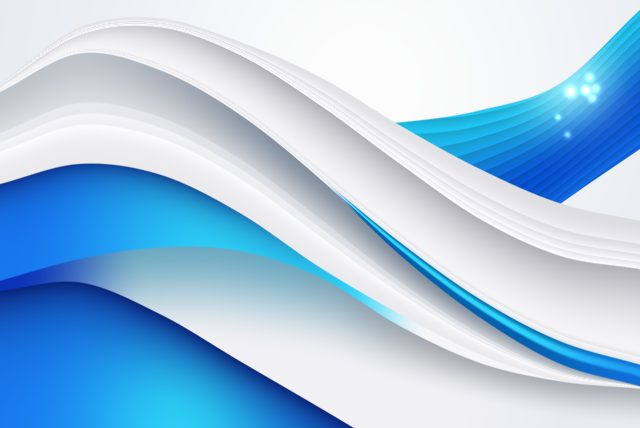
Reproduce this background procedurally as a WebGL 1 fragment shader.

```glsl
precision highp float;
uniform vec2 u_resolution;

const vec3 NAVY = vec3(0.03, 0.12, 0.45);
const vec3 DEEP = vec3(0.03, 0.33, 0.83);
const vec3 BLUE = vec3(0.09, 0.47, 0.94);
const vec3 CYAN = vec3(0.18, 0.84, 0.98);
const vec3 WHITE = vec3(0.965, 0.962, 0.97);
const vec3 SLATE = vec3(0.49, 0.54, 0.60);

// Cubic interpolation weights for three knots
vec3 weights(vec3 t) {
  t = abs(t);
  vec3 inner = (1.5 * t - 2.5) * t * t + 1.0;
  vec3 outer = ((2.5 - 0.5 * t) * t - 4.0) * t + 2.0;
  return mix(inner, outer, step(1.0, t)) * step(t, vec3(2.0));
}

// Smooth height profile through nine evenly spaced knots
float curve(float x, vec3 a, vec3 b, vec3 c) {
  float t = x * 8.0;
  vec3 ends = vec3(2.0 * a.x - a.y, 2.0 * c.z - c.y, 0.0);
  return dot(a, weights(t - vec3(0.0, 1.0, 2.0)))
       + dot(b, weights(t - vec3(3.0, 4.0, 5.0)))
       + dot(c, weights(t - vec3(6.0, 7.0, 8.0)))
       + dot(ends, weights(vec3(t + 1.0, t - 9.0, 9.0)));
}

float cover(float depth, float blur) {
  return smoothstep(-blur, blur, depth);
}

// Relative depth between an upper and a lower edge
float between(float y, float top, float bottom) {
  return clamp((top - y) / max(top - bottom, 0.004), 0.0, 1.0);
}

// Repeated soft ramp, dark to light within each fold
float folds(float t, float count) {
  float s = fract(t * count);
  return s * smoothstep(1.0, 0.86, s);
}

float glow(vec2 p, vec2 center, float radius) {
  vec2 d = (p - center) * vec2(1.5, 1.0) / radius;
  return exp(-dot(d, d));
}

vec2 hash2(float n) {
  return fract(sin(vec2(n * 12.9 + 1.3, n * 78.2 + 4.1)) * 437.58);
}

vec3 backdrop(vec2 p) {
  float light = glow(p, vec2(0.57, 0.8), 0.6);
  return mix(vec3(0.90, 0.915, 0.935), vec3(0.99), light);
}

vec3 farWave(vec2 p, float t) {
  vec3 col = mix(vec3(0.12, 0.76, 0.93), DEEP, smoothstep(0.02, 0.65, t));
  col = mix(col, BLUE, 0.6 * smoothstep(0.75, 1.0, t));
  col *= 0.87 + 0.2 * folds(t + 0.03 * sin(p.x * 14.0), 13.0);
  col = mix(col, vec3(0.72, 0.97, 1.0), 0.72 * glow(p, vec2(0.89, 0.81), 0.1));
  for (int i = 0; i < 7; i++) {
    vec2 h = hash2(float(i));
    vec2 spot = vec2(0.915, 0.755) + (h - 0.5) * vec2(0.1, 0.15);
    col += 0.45 * glow(p, spot, 0.006 + 0.006 * h.x);
  }
  return col + 0.6 * glow(p, vec2(0.892, 0.785), 0.012);
}

vec3 outerRibbon(float x, float t) {
  float shade = 0.89 + 0.08 * folds(t * t, 4.0);
  shade += 0.05 * smoothstep(0.5, 1.0, t) - 0.02 * smoothstep(0.6, 1.0, x);
  return shade * vec3(0.995, 0.995, 1.01);
}

vec3 upperPanel(float x, float t) {
  float strength = mix(0.3, 0.75, smoothstep(0.05, 0.45, x));
  vec3 col = mix(WHITE, vec3(0.60, 0.60, 0.62), strength * pow(1.0 - t, 2.0));
  return col - 0.06 * folds(t, 14.0) * smoothstep(0.84, 0.9, t);
}

vec3 blueStrip(float x, float t) {
  vec3 col = mix(vec3(0.04, 0.47, 0.70), CYAN, smoothstep(0.05, 0.35, t));
  col = mix(col, vec3(0.02, 0.38, 0.68), smoothstep(0.45, 0.65, t));
  col = mix(col, BLUE, 0.6 * smoothstep(0.8, 1.0, x));
  return mix(WHITE, col, smoothstep(0.5, 0.57, x));
}

vec3 middlePanel(float x, float t) {
  float strength = mix(0.42, 1.0, smoothstep(0.1, 0.48, x));
  strength *= 1.0 - 0.3 * smoothstep(0.65, 0.9, x);
  vec3 col = mix(SLATE, WHITE * 0.95, 1.0 - strength * (1.0 - smoothstep(-0.1, 0.75, t)));
  for (int i = 0; i < 3; i++) {
    float d = t - 0.45 - 0.1 * float(i);
    col += 0.055 * cover(d, 0.012) * exp(-9.0 * max(d, 0.0));
  }
  return col;
}

vec3 blueBand(float x, float depth) {
  vec3 col = mix(BLUE, CYAN, smoothstep(0.02, 0.36, x));
  float shadow = exp(-22.0 * depth) * (1.0 - smoothstep(0.25, 0.6, x));
  col = mix(col, NAVY, 0.75 * shadow);
  return mix(col, WHITE, smoothstep(0.53, 0.67, x));
}

vec3 lowerPanel(vec2 p, float depth) {
  float reach = mix(0.23, 0.09, smoothstep(0.35, 0.8, p.x));
  vec3 shadow = mix(vec3(0.40, 0.65, 0.75), vec3(0.62, 0.63, 0.66), smoothstep(0.4, 0.68, p.x));
  vec3 base = mix(WHITE * 0.98, backdrop(p), smoothstep(0.7, 0.9, p.x));
  vec3 col = mix(shadow, base, smoothstep(-0.03, reach, depth));
  return mix(vec3(0.04, 0.20, 0.72), col, smoothstep(0.02, 0.23, p.x));
}

vec3 lowerWave(vec2 p, float depth) {
  vec3 col = mix(BLUE, CYAN, glow(p, vec2(0.29, 0.02), 0.24));
  return mix(col, NAVY, 0.95 * exp(-13.0 * max(depth, 0.0)));
}

void main() {
  vec2 p = gl_FragCoord.xy / u_resolution;
  float x = p.x, y = p.y, blur = 1.0 / u_resolution.y;

  // Edge profiles, from the top down
  float farTop = curve(x, vec3(0.70), vec3(0.70, 0.705, 0.714), vec3(0.742, 0.805, 0.977));
  float farBase = curve(x, vec3(0.0), vec3(0.0, 0.05, 0.2), vec3(0.38, 0.523, 0.652));
  float outer = curve(x, vec3(0.805, 0.936, 0.957), vec3(0.902, 0.82, 0.707), vec3(0.605, 0.525, 0.484));
  float inner = curve(x, vec3(0.80, 0.918, 0.936), vec3(0.871, 0.754, 0.617), vec3(0.488, 0.402, 0.371));
  float strip = curve(x, vec3(0.79, 0.879, 0.84), vec3(0.736, 0.586, 0.434), vec3(0.301, 0.203, 0.148));
  float middle = curve(x, vec3(0.785, 0.875, 0.836), vec3(0.732, 0.582, 0.404), vec3(0.258, 0.15, 0.098));
  float band = curve(x, vec3(0.57, 0.617, 0.592), vec3(0.502, 0.375, 0.266), vec3(0.172, 0.111, 0.094));
  float lower = curve(x, vec3(0.344, 0.395, 0.422), vec3(0.414, 0.352, 0.238), vec3(0.152, 0.109, 0.092));
  float wave = curve(x, vec3(0.32, 0.34, 0.266), vec3(0.156, 0.047, -0.064), vec3(-0.17, -0.28, -0.39));

  // Layers, from back to front
  vec3 col = backdrop(p);
  float farMask = cover(farTop - y, blur) * cover(y - farBase, blur);
  col = mix(col, farWave(p, between(y, farTop, farBase)), farMask);
  col = mix(col, outerRibbon(x, between(y, outer, inner)), cover(outer - y, blur));
  col = mix(col, upperPanel(x, between(y, inner, strip)), cover(inner - y, blur));
  col = mix(col, blueStrip(x, between(y, strip, middle)), cover(strip - y, blur));
  col = mix(col, middlePanel(x, between(y, middle, band)), cover(middle - y, blur));
  col = mix(col, blueBand(x, max(band - y, 0.0)), cover(band - y, blur));
  col = mix(col, lowerPanel(p, lower - y), cover(lower - y, blur));
  col = mix(col, lowerWave(p, wave - y), cover(wave - y, blur));
  gl_FragColor = vec4(clamp(col, 0.0, 1.0), 1.0);
}
```
